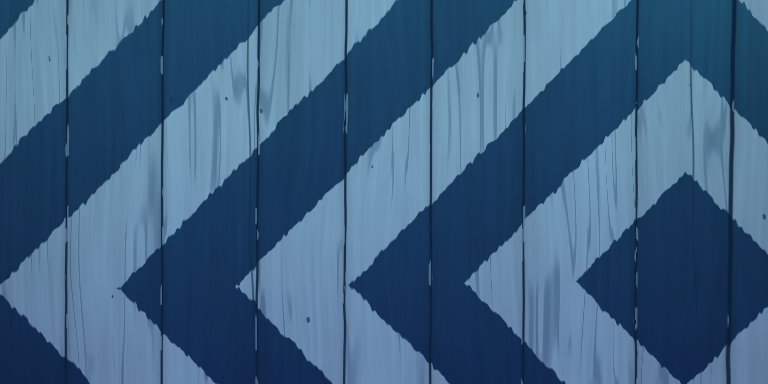
Write a Shadertoy shader that draws this pattern.

```glsl
float hash(vec2 p) {
    return fract(sin(dot(p, vec2(127.1, 311.7))) * 43758.5453);
}

float noise(vec2 p) {
    vec2 i = floor(p), f = fract(p);
    f = f * f * (3.0 - 2.0 * f);
    return mix(mix(hash(i), hash(i + vec2(1, 0)), f.x),
               mix(hash(i + vec2(0, 1)), hash(i + vec2(1, 1)), f.x), f.y);
}

float fbm(vec2 p) {
    float sum = 0.0, amp = 0.5;
    for (int i = 0; i < 4; i++) {
        sum += amp * noise(p);
        p = p * 2.03 + 17.3;
        amp *= 0.5;
    }
    return sum;
}

// Nested diamonds: positive inside light paint, negative inside dark
float paintDistance(vec2 p, float plank) {
    float left = max(1.784 - p.x, 0.0);
    float d = abs(p.x - 1.784) + abs(p.y - 0.271 + 0.015 * left);
    d += (hash(vec2(plank, 4.0)) - 0.5) * 0.012;
    d += (noise(p * vec2(130, 28)) - 0.5) * 0.014 + (fbm(p * 22.0) - 0.47) * 0.014;
    // Bands widen slightly away from the centre
    float band = (sqrt(0.0787 + 0.0124 * d) - 0.2805) / 0.0062;
    return (0.5 - abs(mod(band - 0.5, 2.0) - 1.0)) * 0.21;
}

// Scattered knots and nail holes
float knots(vec2 p) {
    vec2 q = p * vec2(9, 6), cell = floor(q);
    float mask = 0.0;
    for (int y = -1; y <= 1; y++)
    for (int x = -1; x <= 1; x++) {
        vec2 id = cell + vec2(x, y);
        vec2 spot = id + vec2(hash(id), hash(id + 9.4));
        vec2 r = (q - spot) / vec2(9, 6) * vec2(1.0, 0.6);
        float size = 0.002 + 0.004 * hash(id + 3.1);
        float dist = length(r) + (noise(p * 150.0) - 0.5) * 0.004;
        mask += step(0.72, hash(id + 5.7)) * (1.0 - smoothstep(size * 0.4, size, dist));
    }
    return min(mask, 1.0);
}

void mainImage(out vec4 fragColor, in vec2 fragCoord) {
    vec2 p = fragCoord / iResolution.y;
    float px = 1.0 / iResolution.y;

    // Plank seams, each leaning a little
    float seams[8] = float[8](0.173, 0.423, 0.671, 0.899, 1.123, 1.364, 1.657, 1.904);
    float plank = 0.0, seamDist = 9.0, seamWidth = 0.002;
    for (int i = 0; i < 8; i++) {
        float lean = i == 7 ? 0.016 : 0.005;
        float offset = p.x - seams[i] - lean * (p.y - 0.5);
        offset += (noise(vec2(p.y * 14.0, float(i) * 7.0)) - 0.5) * 0.003;
        plank += step(0.0, offset);
        if (abs(offset) < seamDist) {
            seamDist = abs(offset);
            seamWidth = i == 7 ? 0.0055 : 0.0022;
        }
    }

    // Painted bands with a cool vertical gradient
    float paint = smoothstep(-px, px, paintDistance(p, plank));
    float corner = smoothstep(1.3, 2.0, p.x) * smoothstep(0.5, 1.0, p.y);
    vec3 light = mix(vec3(0.40, 0.52, 0.665), vec3(0.45, 0.615, 0.72), smoothstep(0.0, 0.8, p.y));
    vec3 dark = mix(vec3(0.07, 0.16, 0.31), vec3(0.11, 0.275, 0.405), p.y);
    dark += corner * vec3(0.015, 0.05, 0.04);
    vec3 color = mix(dark, light, paint);

    // Wood grain, bent along each plank
    vec2 wood = p + vec2(0.035 * noise(vec2(p.x * 9.0, p.y * 3.0 + plank * 5.0)), plank * 3.7);
    float grain = fbm(wood * vec2(85, 4)) - 0.47;
    float ridge = abs(noise(wood * vec2(65, 2.5)) - 0.5);
    float cracks = (1.0 - smoothstep(0.02, 0.09, ridge)) * smoothstep(0.42, 0.7, noise(wood * vec2(14, 5) + 31.0));
    color *= 1.0 + grain * mix(0.16, 0.13, paint);
    color *= 1.0 + (hash(vec2(plank, 2.0)) - 0.5) * 0.06 + (fbm(p * 5.0) - 0.47) * 0.07;
    color = mix(color, dark, cracks * mix(0.12, 0.3, paint));

    // Long splits within some planks
    float split = abs(fract(p.x * 2.6 + 0.03 * p.y + 0.03 * noise(vec2(p.y * 5.0, 2.0)) + 0.77) - 0.5) / 2.6;
    float splitMask = smoothstep(0.5, 0.62, noise(vec2(floor(p.x * 2.6) * 4.3, p.y * 2.5)));
    color = mix(color, dark * 0.8, splitMask * 0.6 * (1.0 - smoothstep(0.0005, 0.0015 + px, split)));
    color = mix(color, dark * 0.85, knots(p) * 0.65);

    // Seams, soft shade beside them, and bare chips
    color *= 1.0 - 0.14 * exp(-seamDist * 110.0);
    float seam = 1.0 - smoothstep(seamWidth * 0.5, seamWidth + px, seamDist);
    color = mix(color, vec3(0.045, 0.12, 0.22), seam * 0.85);
    float chips = smoothstep(0.74, 0.8, noise(vec2(p.x * 45.0, p.y * 18.0 + plank * 8.0)));
    color = mix(color, light, chips * 0.6 * (1.0 - smoothstep(0.003, 0.007, seamDist)));

    // Gentle falloff toward the side edges
    color *= 1.0 - 0.06 * pow(abs(p.x - 1.0), 4.0);
    fragColor = vec4(color, 1.0);
}
```
